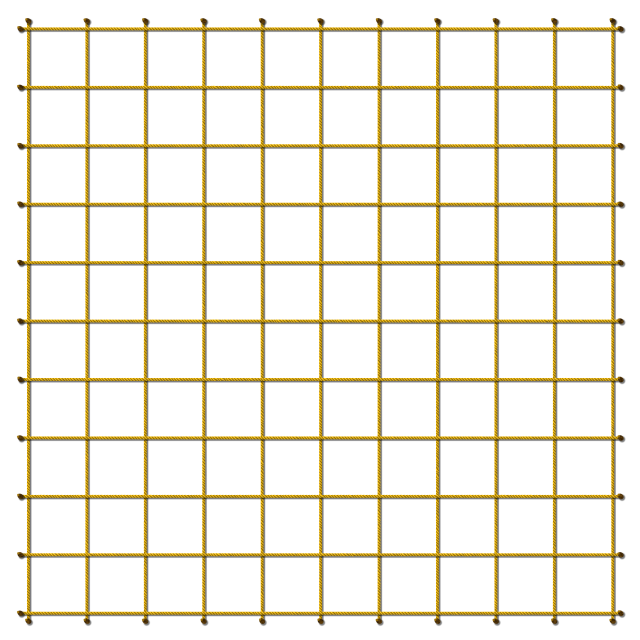
This pattern is drawn by a WebGL 1 fragment shader. Its source:

```glsl
precision highp float;

// A net of twisted gold ropes on white: 11 by 11 ropes enclose 10 by 10 cells.
// Each rope is a segment distance with diagonal strands, a soft shadow at its
// lower right and a dark knot at both ends. Samples are averaged per pixel.

uniform vec2 u_resolution;

#define CENTER vec2(0.5009, 0.4984)
#define PITCH 0.0913
#define HALF_CELLS 5.0
#define OVERHANG 0.0125
#define ROPE_RADIUS 0.0023
#define TWIST 0.0045
#define KNOT_RADIUS 0.0047
#define SHADOW_SHIFT 0.0022
#define SHADOW_ALPHA 0.50
#define SAMPLES 3

const float REACH = HALF_CELLS * PITCH + OVERHANG;

float hash(vec2 p) {
  return fract(sin(dot(p, vec2(127.1, 311.7))) * 4375.85);
}

float noise(vec2 p) {
  vec2 i = floor(p);
  vec2 f = fract(p);
  f = f * f * (3.0 - 2.0 * f);
  return mix(mix(hash(i), hash(i + vec2(1.0, 0.0)), f.x),
             mix(hash(i + vec2(0.0, 1.0)), hash(i + 1.0), f.x), f.y);
}

// Distance to the axis of a rope that ends at both knots.
float axisDistance(float along, float across) {
  return length(vec2(max(abs(along) - REACH, 0.0), across));
}

// Positive across points towards the light, so the shadow falls on the other side.
vec3 castRopeShadow(vec3 base, float along, float across) {
  float d = axisDistance(along, across + SHADOW_SHIFT);
  float cover = 1.0 - smoothstep(ROPE_RADIUS * 0.6, ROPE_RADIUS * 1.5, d);
  return mix(base, base * vec3(0.98, 0.98, 1.0) * (1.0 - SHADOW_ALPHA), cover);
}

vec3 drawRope(vec3 base, float along, float across, float diagonal, float seed) {
  float wear = noise(vec2(along * 180.0, seed * 7.3));
  float strand = 0.5 + 0.5 * cos(6.2832 * (diagonal / TWIST + 0.5 * wear));
  float radius = ROPE_RADIUS * (0.9 + 0.12 * strand + 0.08 * wear);
  vec3 gold = mix(vec3(0.55, 0.39, 0.01), vec3(0.96, 0.78, 0.12), strand);
  gold *= 0.94 + 0.12 * wear;
  gold *= 1.0 + 0.16 * clamp(across / ROPE_RADIUS, -1.0, 1.0);
  float d = axisDistance(along, across);
  return mix(base, gold, 1.0 - smoothstep(radius * 0.85, radius * 1.1, d));
}

// An oval tied lump, tilted to the lower right, with a gold tip at its upper left.
vec3 drawKnot(vec3 base, vec2 k, float seed) {
  float angle = -0.6 + 0.3 * (hash(vec2(seed, 3.0)) - 0.5);
  vec2 axis = vec2(cos(angle), sin(angle));
  vec2 q = vec2(dot(k, axis), dot(k, vec2(-axis.y, axis.x)));
  float body = length(q * vec2(0.9, 1.15));
  float shadow = length(k - vec2(1.0, -1.0) * SHADOW_SHIFT);
  float tip = length(q + vec2(KNOT_RADIUS * 0.85, 0.0));

  base *= 1.0 - SHADOW_ALPHA *
          (1.0 - smoothstep(KNOT_RADIUS * 0.7, KNOT_RADIUS * 1.3, shadow));
  vec3 brown = mix(vec3(0.17, 0.10, 0.02), vec3(0.42, 0.28, 0.05),
                   noise(k * 600.0 + seed * 5.0));
  base = mix(base, brown,
             1.0 - smoothstep(KNOT_RADIUS * 0.82, KNOT_RADIUS * 1.05, body));
  return mix(base, vec3(0.62, 0.45, 0.04),
             1.0 - smoothstep(KNOT_RADIUS * 0.25, KNOT_RADIUS * 0.5, tip));
}

vec3 net(vec2 uv) {
  vec2 p = uv - CENTER;
  vec2 id = clamp(floor(p / PITCH + 0.5), -HALF_CELLS, HALF_CELLS);
  vec2 d = p - id * PITCH;
  float diagonal = p.x + p.y;
  vec2 seed = id + vec2(11.0, 37.0);
  vec3 color = vec3(1.0);

  // Upright ropes lie below the level ones.
  color = castRopeShadow(color, p.y, -d.x);
  color = drawRope(color, p.y, -d.x, diagonal, seed.x);
  color = castRopeShadow(color, p.x, d.y);
  color = drawRope(color, p.x, d.y, diagonal, seed.y);

  // Knots at the end of the nearest rope in each direction.
  vec2 end = REACH * (2.0 * step(0.0, p) - 1.0);
  color = drawKnot(color, vec2(d.x, p.y - end.y), seed.x + end.y);
  return drawKnot(color, vec2(p.x - end.x, d.y), seed.y + end.x);
}

void main() {
  vec3 sum = vec3(0.0);
  for (int j = 0; j < SAMPLES; j++) {
    for (int i = 0; i < SAMPLES; i++) {
      vec2 offset = (vec2(float(i), float(j)) + 0.5) / float(SAMPLES) - 0.5;
      sum += net((gl_FragCoord.xy + offset) / u_resolution);
    }
  }
  gl_FragColor = vec4(sum / float(SAMPLES * SAMPLES), 1.0);
}
```
